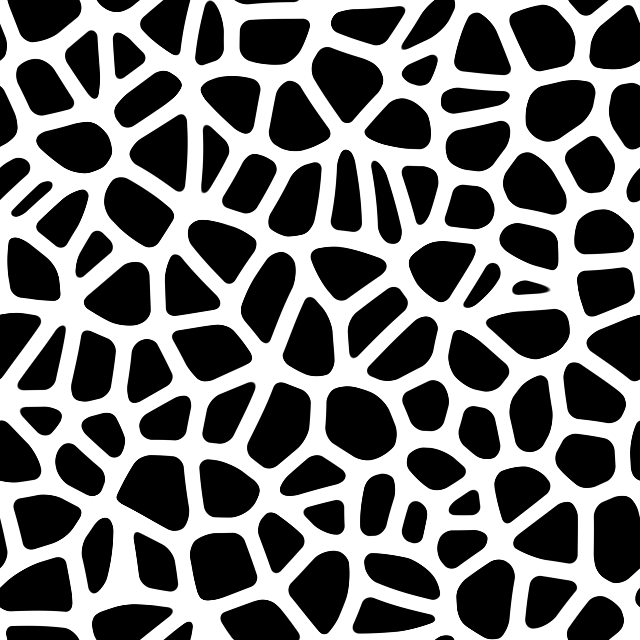
Give the GLSL for this pattern, as a three.js fragment shader.

```glsl
// Tiling web of white strands around black, round-cornered Voronoi cells.
varying vec2 vUv;

const float TAU = 6.2831853;
const float GRID = 10.0;            // cells across the canvas, whole so it tiles
const float JITTER = 1.18;          // scatter of the seeds, in grid steps
const float STRAND_HALF = 0.0122;   // half the strand width, canvas units
const float CORNER_RADIUS = 0.015;  // rounding of the cell corners
const float EDGE_SOFT = 0.001;      // half width of the smoothed edge
const float BEND = 0.0055;          // gentle curving of the strands
const float BEND_REPEATS = 3.0;     // whole waves of bending per canvas
const vec3 CELL_COLOR = vec3(0.0);
const vec3 STRAND_COLOR = vec3(1.0);

vec2 hash2(vec2 p) {
  return fract(sin(vec2(dot(p, vec2(127.1, 311.7)),
                        dot(p, vec2(269.5, 183.3)))) * 43758.5453);
}

// Seed position of a grid cell, wrapped so opposite borders agree.
vec2 seedOf(vec2 cell) {
  return cell + 0.5 + JITTER * (hash2(mod(cell, GRID) + 1.7) - 0.5);
}

vec2 bend(vec2 uv) {
  vec2 phase = BEND_REPEATS * uv.yx + vec2(1.0, -2.0) * uv + vec2(0.13, 0.58);
  return uv + BEND * sin(TAU * phase);
}

// Signed distance to the rounded cell outline, positive inside the cell.
float cellDistance(vec2 uv) {
  vec2 p = uv * GRID;
  vec2 base = floor(p);

  // Nearest seed
  vec2 homeCell = base;
  vec2 home = vec2(0.0);
  float nearest = 1e4;
  for (int y = -2; y <= 2; y++) {
    for (int x = -2; x <= 2; x++) {
      vec2 cell = base + vec2(float(x), float(y));
      vec2 toSeed = seedOf(cell) - p;
      float d = dot(toSeed, toSeed);
      if (d < nearest) {
        nearest = d;
        home = toSeed;
        homeCell = cell;
      }
    }
  }

  // Rounded intersection of the half planes towards all neighbours
  float overlap = 0.0;
  for (int y = -3; y <= 3; y++) {
    for (int x = -3; x <= 3; x++) {
      if (x == 0 && y == 0) continue;
      vec2 other = seedOf(homeCell + vec2(float(x), float(y))) - p;
      float border = dot(0.5 * (home + other), normalize(other - home)) / GRID;
      float excess = max(CORNER_RADIUS + STRAND_HALF - border, 0.0);
      overlap += excess * excess;
    }
  }
  return CORNER_RADIUS - sqrt(overlap);
}

void main() {
  float inside = smoothstep(-EDGE_SOFT, EDGE_SOFT, cellDistance(bend(vUv)));
  gl_FragColor = vec4(mix(STRAND_COLOR, CELL_COLOR, inside), 1.0);
}
```
